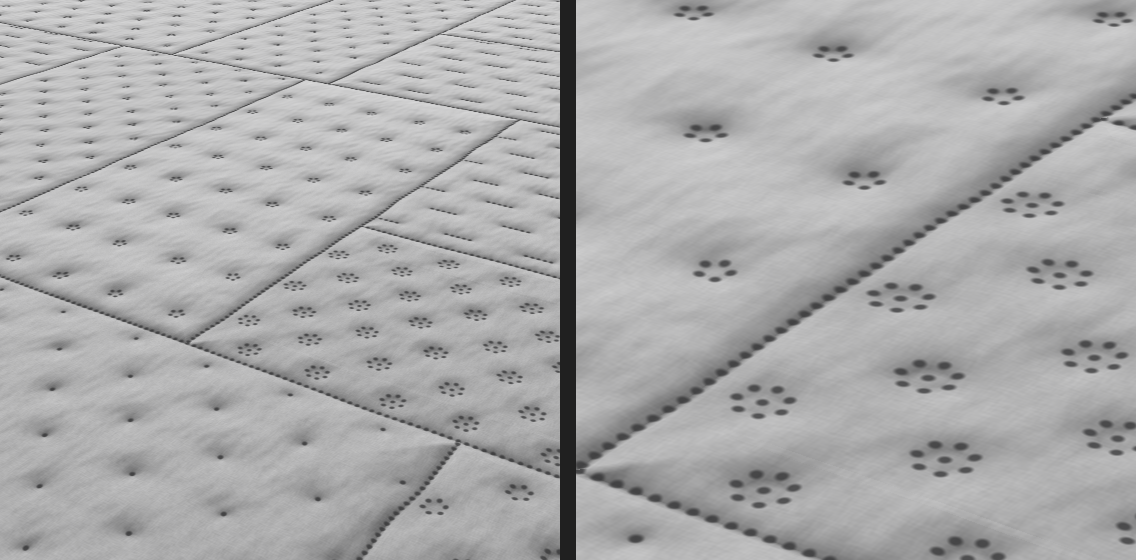
Left, the full canvas; right, a detail of the centre.
Reproduce this texture procedurally as a Shadertoy shader.

```glsl
// A grey quilted bedcover seen in perspective: stitched seams split it into panels,
// each with its own lattice of tufts. The canvas is projected onto the cloth plane,
// a pillow height is built from distances to seams and tufts, then lit from behind.

#define HORIZON 1.445                  // height of the vanishing line
#define VANISH vec2(-2.604, 1.908)     // x of the two vanishing points
#define METRIC vec2(1.0, 1.48)         // cloth units per panel unit
#define STITCH_GAP 0.0235
#define STITCH_RADIUS 0.0068
#define TUFT_WIDTH 0.06
#define SEAM_WIDTH 0.045
#define PUFF 0.022                     // apparent lift of the pillows
#define RELIEF 0.0155                  // strength of the shading
#define WRINKLES 0.22
#define CLOTH vec3(0.715, 0.715, 0.717)
#define HOLE vec3(0.20, 0.20, 0.205)

const float TAU = 6.2831853;
const float FAR = 20.0;

// motif = (holes in ring, ring radius); zero holes means a short dash
struct Panel { vec2 lo, hi, first, pitch, motif; float stagger; };

vec2 hash2(vec2 p) {
    vec3 q = fract(p.xyx * vec3(0.1031, 0.1030, 0.0973));
    q += dot(q, q.yzx + 33.33);
    return fract((q.xx + q.yz) * q.zy) * 2.0 - 1.0;
}

float gradientNoise(vec2 p) {
    vec2 i = floor(p), f = p - i, s = f * f * f * (f * (f * 6.0 - 15.0) + 10.0);
    vec2 e = vec2(1, 0);
    return mix(mix(dot(hash2(i), f), dot(hash2(i + e), f - e), s.x),
               mix(dot(hash2(i + e.yx), f - e.yx), dot(hash2(i + 1.0), f - 1.0), s.x), s.y);
}

// Panel layout: x runs away to the right, y away to the left
Panel findPanel(vec2 p) {
    if (p.x < 2.774) {
        if (p.y < 0.878) return Panel(vec2(-FAR), vec2(2.774, 0.878), vec2(2.498, 0.837), vec2(0.16, 0.2), vec2(6, 0.026), 1.0);
        return Panel(vec2(-FAR, 0.878), vec2(2.774, FAR), vec2(2.708, 1.006), vec2(0.17, 0.195), vec2(1, 0), 1.0);
    }
    if (p.x < 5.36) {
        if (p.y < 1.487) {
            if (p.x < 3.825) return Panel(vec2(2.774, -FAR), vec2(3.825, 1.487), vec2(2.848, 1.202), vec2(0.143, 0.158), vec2(7, 0.03), 1.0);
            return Panel(vec2(3.825, -FAR), vec2(5.36, 1.487), vec2(3.93, 1.25), vec2(0.19, 0.2), vec2(0), 1.0);
        }
        if (p.y < 2.316) return Panel(vec2(2.774, 1.487), vec2(5.36, 2.316), vec2(2.898, 1.58), vec2(0.306, 0.168), vec2(5, 0.02), 0.0);
        if (p.y < 3.2) return Panel(vec2(2.774, 2.316), vec2(5.36, 3.2), vec2(2.9, 2.4), vec2(0.15, 0.2), vec2(3, 0.014), 1.0);
        return Panel(vec2(2.774, 3.2), vec2(5.36, FAR), vec2(4.0, 3.3), vec2(0.19, 0.2), vec2(0), 1.0);
    }
    if (p.y < 2.22) {
        bool back = p.x > 6.7;
        return Panel(vec2(back ? 6.7 : 5.36, -FAR), vec2(back ? FAR : 6.7, 2.22), vec2(5.5, 1.5), vec2(0.23, 0.2), vec2(0), 1.0);
    }
    if (p.y < 2.95) return Panel(vec2(5.36, 2.22), vec2(FAR, 2.95), vec2(5.5, 2.32), vec2(0.2, 0.18), vec2(3, 0.014), 1.0);
    return Panel(vec2(5.36, 2.95), vec2(FAR), vec2(5.5, 3.05), vec2(0.22, 0.2), vec2(5, 0.02), 1.0);
}

// Distance to the nearest needle hole of one tuft
float holeDistance(vec2 o, vec2 motif) {
    if (motif.x < 0.5) {
        o.y -= STITCH_GAP * clamp(round(o.y / STITCH_GAP), -2.0, 2.0);
        return length(o);
    }
    float sector = TAU / motif.x, a = atan(o.y, o.x + 1e-6);
    a -= round(a / sector) * sector;
    float ring = length(length(o) * vec2(cos(a), sin(a)) - vec2(motif.y, 0));
    return motif.x > 6.5 ? min(ring, length(o)) : ring;
}

// Returns pillow height and distance to the nearest needle hole
vec2 quilt(vec2 p) {
    Panel k = findPanel(p);
    vec2 edge = min(p - k.lo, k.hi - p) * METRIC;
    float seam = min(edge.x, edge.y);
    float along = (edge.x < edge.y ? p.y * METRIC.y : p.x) / STITCH_GAP;
    float hole = length(vec2(seam, (fract(along) - 0.5) * STITCH_GAP));
    float height = 1.0 - exp(-seam / SEAM_WIDTH);
    for (int j = -1; j <= 1; j++)
    for (int i = -1; i <= 1; i++) {
        vec2 id;
        id.x = round((p.x - k.first.x) / k.pitch.x) + float(j);
        float shift = k.stagger * 0.5 * mod(id.x, 2.0);
        id.y = round((p.y - k.first.y) / k.pitch.y - shift) + float(i);
        vec2 centre = k.first + k.pitch * (id + vec2(0, shift)) + 0.006 * hash2(id + 70.0);
        if (any(lessThan(min(centre - k.lo, k.hi - centre), vec2(0.025)))) continue;
        vec2 o = (p - centre) * METRIC;
        hole = min(hole, holeDistance(o, k.motif));
        if (k.motif.x < 0.5) o.y -= clamp(o.y, -0.05, 0.05);
        float away = max(length(o) - 0.7 * k.motif.y, 0.0);
        height *= 1.0 - (0.85 + 0.1 * hash2(id + 11.0).x) * exp(-away / TUFT_WIDTH);
    }
    return vec2(height, hole);
}

float surface(vec2 p) {
    vec2 q = p * METRIC;
    float folds = gradientNoise(q * vec2(7, 10)) + 0.35 * gradientNoise(q * vec2(17, 34) + 5.0);
    return quilt(p).x + WRINKLES * folds;
}

void mainImage(out vec4 fragColor, in vec2 fragCoord) {
    // Project the canvas onto the cloth, with slightly uneven sewing
    vec2 c = fragCoord / iResolution.xy;
    float depth = HORIZON - c.y;
    vec2 p = vec2(c.x - VANISH.x, VANISH.y - c.x) / depth;
    p += 0.009 * vec2(gradientNoise(p * 5.0), gradientNoise(p * 5.0 + 40.0));
    float reach = p.x + p.y;

    // Raised cloth hides what lies behind it
    vec2 ground = p - PUFF * quilt(p).x * vec2(0.83, 0.56) / METRIC;

    // Light falls from the far side
    vec2 toLight = vec2(0.76, 0.65) / METRIC;
    vec2 cloth = quilt(ground);
    float slope = (surface(ground) - surface(ground + 0.016 * toLight)) / 0.016;
    float shade = RELIEF * slope * (slope > 0.0 ? 0.55 : 1.0);
    float tone = clamp(shade, -0.28, 0.09) + 0.13 * (cloth.x - 0.6) + 0.12 * (c.y - 0.5);

    // Woven threads, fading with distance
    vec2 q = ground * METRIC;
    float weave = gradientNoise(q * vec2(60, 210)) + gradientNoise(q * vec2(210, 60));
    tone += 0.035 * weave * smoothstep(8.0, 3.0, reach);

    // Needle holes
    float soft = reach * (0.0006 + 0.25 / iResolution.y);
    float hole = 1.0 - smoothstep(STITCH_RADIUS - soft, STITCH_RADIUS + soft, cloth.y);
    fragColor = vec4(mix(CLOTH + tone, HOLE, 0.75 * hole), 1.0);
}
```
